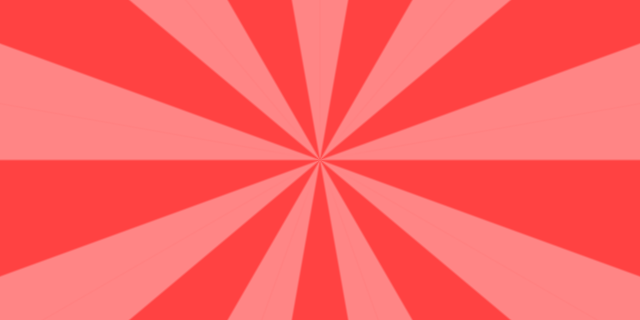
Give the GLSL for this background, as a Shadertoy shader.

```glsl
const float PI = 3.14159;
const vec3 RED = vec3(1.0, 0.26, 0.26);
const vec3 PINK = vec3(1.0, 0.52, 0.52);

// Signed angle to the nearest ray edge, positive inside the pink rays
float rayEdgeAngle(float angle, float rayPairs) {
    return asin(clamp(sin(angle * rayPairs), -1.0, 1.0)) / rayPairs;
}

void mainImage(out vec4 fragColor, in vec2 fragCoord) {
    vec2 p = (fragCoord - 0.5 * iResolution.xy) / iResolution.y;
    float radius = length(p);
    float angle = radius > 0.0 ? atan(p.y, p.x) : 0.0;

    // Eighteen equal rays, alternating in colour
    float edgeAngle = rayEdgeAngle(angle, 9.0);
    float edgeDistance = radius * sin(edgeAngle);
    float softness = max(0.0045, 0.75 / iResolution.y);
    float ray = smoothstep(-softness, softness, edgeDistance);

    // Faint seam along the middle of each pink ray
    float seamDistance = radius * sin(PI / 18.0 - edgeAngle);
    float seam = 1.0 - smoothstep(0.0, 0.005, abs(seamDistance));
    ray -= 0.05 * seam * smoothstep(0.05, 0.2, radius);

    fragColor = vec4(mix(RED, PINK, clamp(ray, 0.0, 1.0)), 1.0);
}
```
